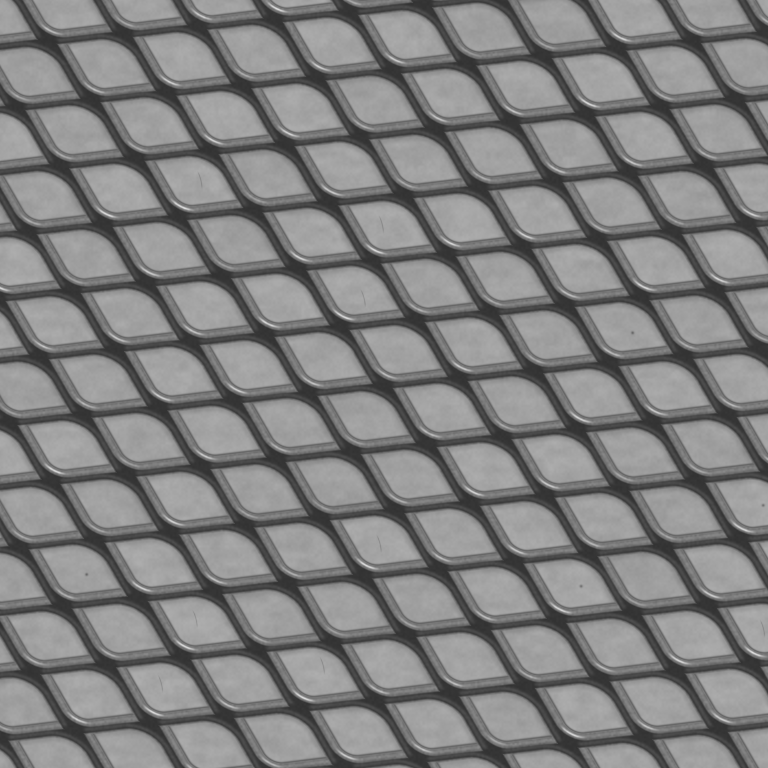
This texture is drawn by a WebGL 1 fragment shader. Its source:

```glsl
precision highp float;
// Slanted expanded-metal mesh: pale grey leaf-shaped panels with lit rims between dark strands.

uniform vec2 u_resolution;

float hash(vec2 p) {
    vec3 q = fract(p.xyx * vec3(0.1031, 0.1030, 0.0973));
    q += dot(q, q.yzx + 33.33);
    return fract((q.x + q.y) * q.z);
}

float noise(vec2 p) {
    vec2 i = floor(p), f = fract(p);
    f = f * f * (3.0 - 2.0 * f);
    return mix(mix(hash(i), hash(i + vec2(1, 0)), f.x),
               mix(hash(i + vec2(0, 1)), hash(i + vec2(1, 1)), f.x), f.y);
}

// Distance to two half planes whose meeting corner is rounded
float roundedCorner(vec2 sides, float radius) {
    sides += radius;
    return length(max(sides, 0.0)) + min(max(sides.x, sides.y), 0.0) - radius;
}

float bump(float x, float width) {
    return exp(-x * x / (width * width));
}

void main() {
    // The canvas is 100 units high
    vec2 p = gl_FragCoord.xy / u_resolution.y * 100.0;
    float soft = max(0.16, 90.0 / u_resolution.y);

    // Skewed lattice of cells
    vec2 across = vec2(9.78, 0.963), down = vec2(5.65, -7.63);
    vec2 q = p - vec2(52.1, 54.4);
    vec2 home = floor(vec2(q.x * down.y - q.y * down.x, across.x * q.y - across.y * q.x)
              / (across.x * down.y - across.y * down.x) + 0.5);

    float grain = noise(p * 3.5) - 0.5;
    float mottle = noise(p * vec2(0.5, 0.9)) + 0.5 * noise(p * 1.7 + 40.0) - 0.75;
    float shade = 0.205 + 0.02 * grain;

    for (int j = -1; j <= 1; j++) {
        for (int i = -1; i <= 1; i++) {
            vec2 id = home + vec2(float(i), float(j));
            float seed = hash(id + 71.0), seed2 = hash(id + 137.0);
            vec2 c = q - across * id.x - down * id.y - 0.14 * (vec2(seed, seed2) - 0.5);

            // Sides of the leaf: top and right, then bottom and left
            vec2 side = vec2(dot(c, vec2(-0.12, 0.99)), dot(c, vec2(0.865, 0.5)));
            vec2 lowSides = -side - vec2(3.21, 3.43);
            float upper = roundedCorner(side - vec2(3.21, 3.43), 2.95);
            float lower = roundedCorner(lowSides, 1.75);

            // Faint sheen along the dark strand
            shade = mix(shade, 0.29 + 0.03 * grain,
                        bump(upper - 0.65, 0.3) * smoothstep(1.0, 0.3, lower));

            // Lit rim under the lower left curve, brightest at its bend
            float bend = smoothstep(-1.7, -0.4, min(lowSides.x, lowSides.y));
            float rim = 0.43 + 0.08 * bump(lower - 0.4, 0.25) + 0.06 * grain;
            rim += bend * (0.1 + 0.25 * seed) * bump(lower - 0.3 - 0.2 * seed2, 0.17);
            float rimMask = smoothstep(soft, -soft, max(upper - 0.2, lower - 0.92));
            shade = mix(shade, rim, rimMask);

            // Panel with a soft shadow below the strand and a fine groove by the rim
            float panel = 0.635 + 0.045 * mottle + 0.018 * grain + 0.025 * (seed - 0.5);
            panel -= 0.07 * smoothstep(-0.9, 0.0, upper);
            panel = mix(panel, 0.36, 0.85 * bump(lower + 0.1, 0.17));

            // Rare hairline scratches and specks
            vec2 mark = c - 2.0 * (vec2(seed2, hash(id + 9.0)) - 0.5);
            float scratch = bump(mark.x + 0.25 * mark.y + 0.1 * mark.y * mark.y, 0.09)
                          * smoothstep(1.3, 0.6, abs(mark.y)) * step(0.94, seed);
            float speck = bump(length(mark), 0.2) * step(0.95, seed2);
            panel -= 0.09 * scratch + 0.22 * speck;
            shade = mix(shade, panel, smoothstep(soft, -soft, max(upper, lower)));
        }
    }
    gl_FragColor = vec4(vec3(shade), 1.0);
}
```
